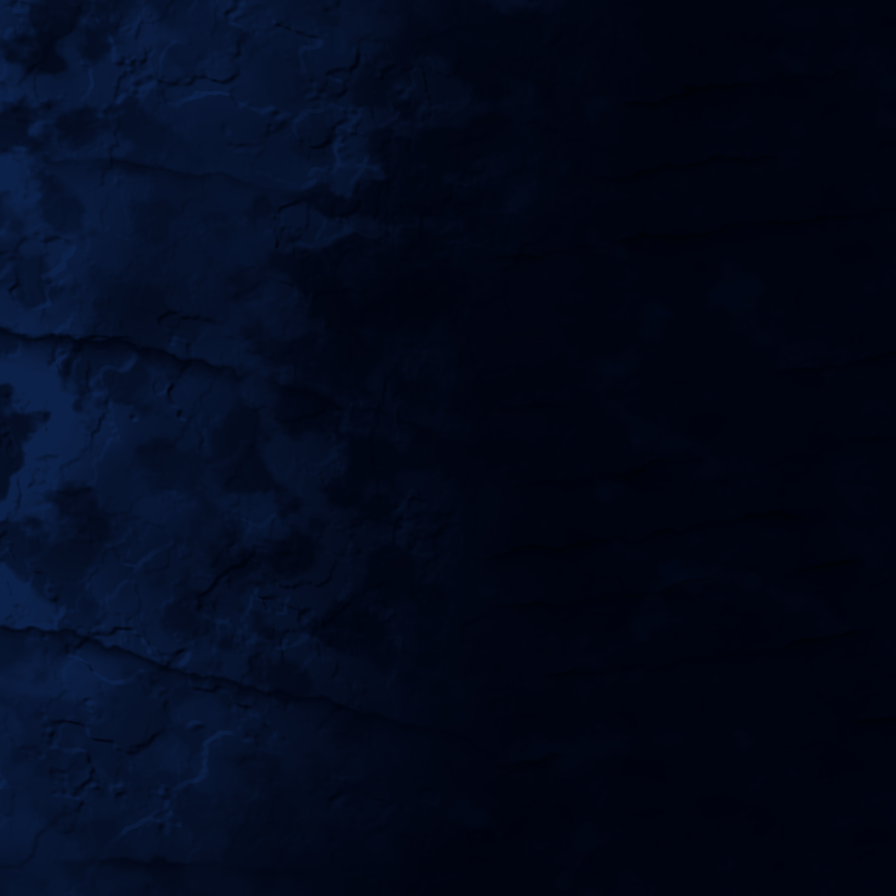
This texture is drawn by a Shadertoy shader. Its source:

```glsl
#define SHADOW vec3(0.001, 0.014, 0.064)
#define LIT vec3(0.047, 0.130, 0.290)
#define FLAKE_SCALE vec2(15.0, 19.0)
#define CHIP_SCALE vec2(38.0, 30.0)
#define RELIEF_STEP 0.0045
#define RELIEF_GAIN 0.75
#define CRACK_DEPTH 0.80
#define MOTTLE_DEPTH 0.62

float hash(vec2 p) {
    return fract(sin(dot(p, vec2(127.1, 311.7))) * 43758.545);
}

float noise(vec2 p) {
    vec2 i = floor(p), f = fract(p);
    f = f * f * (3.0 - 2.0 * f);
    return mix(mix(hash(i), hash(i + vec2(1, 0)), f.x),
               mix(hash(i + vec2(0, 1)), hash(i + vec2(1, 1)), f.x), f.y);
}

float fbm(vec2 p) {
    float sum = 0.0, amp = 0.5;
    for (int i = 0; i < 4; i++) {
        p = mat2(1.6, 1.2, -1.2, 1.6) * p + 7.3;
        sum += amp * noise(p * 0.5);
        amp *= 0.5;
    }
    return sum;
}

// Soft elliptical region
float blob(vec2 p, vec2 center, vec2 radius) {
    vec2 q = (p - center) / radius;
    return exp(-dot(q, q));
}

// Where the coating has crumbled
float wear(vec2 p) {
    float w = 0.30;
    w += 0.8 * blob(p, vec2(0.02, 0.91), vec2(0.12, 0.12));
    w += 0.8 * blob(p, vec2(0.03, 0.50), vec2(0.13, 0.13));
    w += 0.9 * blob(p, vec2(0.43, 0.70), vec2(0.13, 0.17));
    w += 0.9 * blob(p, vec2(0.37, 0.38), vec2(0.16, 0.15));
    w += 0.6 * blob(p, vec2(0.58, 0.91), vec2(0.15, 0.11));
    w -= 0.4 * blob(p, vec2(0.29, 0.87), vec2(0.09, 0.07));
    w -= 0.3 * blob(p, vec2(0.20, 0.43), vec2(0.06, 0.08));
    return clamp(w, 0.0, 1.0);
}

// Raised plates with ragged edges, plus finer chips in worn zones
float surface(vec2 p, float worn) {
    float plates = fbm(p * FLAKE_SCALE);
    float chips = fbm(p * CHIP_SCALE + 31.0);
    float edge = 0.35 + 0.11 * worn;
    return smoothstep(edge - 0.02, edge + 0.05, plates)
         + 0.8 * worn * smoothstep(0.39, 0.50, chips)
         + 0.5 * fbm(p * 26.0 + 12.0);
}

// Sharp upper lip and a softer shadow beneath; limits fade the ends
float crack(vec2 p, float level, float width, vec2 limits) {
    float ragged = 0.022 * (fbm(p * 22.0) - 0.47) + 0.012 * (fbm(p * 65.0) - 0.47);
    float d = p.y - level - ragged;
    float profile = d > 0.0 ? exp(-d * d / (0.09 * width * width))
                            : exp(d / width);
    float ends = smoothstep(limits.x - 0.04, limits.x + 0.04, p.x)
               * (1.0 - smoothstep(limits.y - 0.12, limits.y + 0.04, p.x));
    return profile * ends * (0.4 + 0.6 * smoothstep(0.32, 0.52, fbm(p * 13.0 + 5.0)));
}

float cracks(vec2 p) {
    float x = p.x;
    float middle = 0.630 - 0.10 * x - 0.28 * x * x;
    float lower = 0.303 - 0.25 * x + 0.004 * sin(x * 19.0);
    float upper = 0.827 - 0.04 * x - 0.25 * x * x;
    float c = crack(p, middle, 0.012, vec2(-0.1, 0.60));
    c = max(c, 0.9 * crack(p, lower, 0.011, vec2(-0.1, 0.70)));
    c = max(c, 0.6 * crack(p, upper, 0.010, vec2(-0.1, 0.40)));
    c = max(c, 0.8 * crack(p, 0.040 - 0.03 * x, 0.014, vec2(0.08, 0.42)));
    return c;
}

// Faint rising seams in the shaded side
float seams(vec2 p) {
    float s = 0.0;
    for (int i = 0; i < 10; i++) {
        float k = float(i);
        float level = 0.16 + 0.08 * k + 0.03 * hash(vec2(k, 4.0)) + 0.13 * (p.x - 0.75);
        float broken = smoothstep(0.35, 0.60, noise(vec2(p.x * 12.0, k * 5.3)));
        s = max(s, broken * crack(p, level, 0.006, vec2(0.55, 1.2)));
    }
    return s;
}

void mainImage(out vec4 fragColor, in vec2 fragCoord) {
    vec2 p = fragCoord / iResolution.xy;

    // Side light falling off to the right, reaching farther at the top
    float reach = 0.66 + 0.14 * smoothstep(0.5, 1.0, p.y) - 0.04 * smoothstep(0.35, 0.0, p.y);
    float light = 0.88 * (1.0 - smoothstep(-0.18, reach, p.x));
    light += 0.15 * blob(p, vec2(0.29, 0.87), vec2(0.11, 0.08));
    light += 0.12 * blob(p, vec2(0.40, 0.77), vec2(0.05, 0.05));
    light -= 0.16 * blob(p, vec2(0.41, 0.69), vec2(0.10, 0.08));
    light -= 0.13 * blob(p, vec2(0.14, 0.66), vec2(0.16, 0.04));
    light -= 0.15 * smoothstep(0.12, 0.0, p.y) * (1.0 - p.x);
    light = max(light, 0.0) * (0.50 + 1.10 * fbm(p * 8.0 + 3.0));

    // Dark hollows between patches of intact coating
    float worn = wear(p);
    float intact = smoothstep(0.36, 0.54, fbm(p * vec2(21.0, 24.0) + 17.0));
    light *= 1.0 - MOTTLE_DEPTH * worn * (1.0 - intact) + 0.22 * worn * intact;

    // Raking light over the relief
    vec2 toLight = RELIEF_STEP * normalize(vec2(-0.8, 0.75));
    float slope = surface(p, worn) - surface(p + toLight, worn);
    float relief = clamp(slope * RELIEF_GAIN, -0.75, 0.42);
    float exposed = smoothstep(0.30, 0.52, fbm(p * 11.0 + 41.0));
    light += relief * (light + 0.03) * (0.45 + 0.75 * exposed);
    light *= 1.0 - CRACK_DEPTH * cracks(p);

    // Sparse glints and grain keep the dark side textured
    float shade = smoothstep(0.30, 0.60, p.x);
    float glint = smoothstep(0.57, 0.74, fbm(p * vec2(22.0, 27.0) + 9.0));
    light += 0.13 * glint * shade * (1.0 - 0.5 * p.x);
    light += 0.09 * (fbm(p * vec2(17.0, 27.0)) - 0.45) * shade;

    vec3 color = mix(SHADOW, LIT, clamp(light, -0.06, 1.0));
    color *= 1.0 - 0.5 * seams(p);
    fragColor = vec4(max(color, 0.0), 1.0);
}
```
